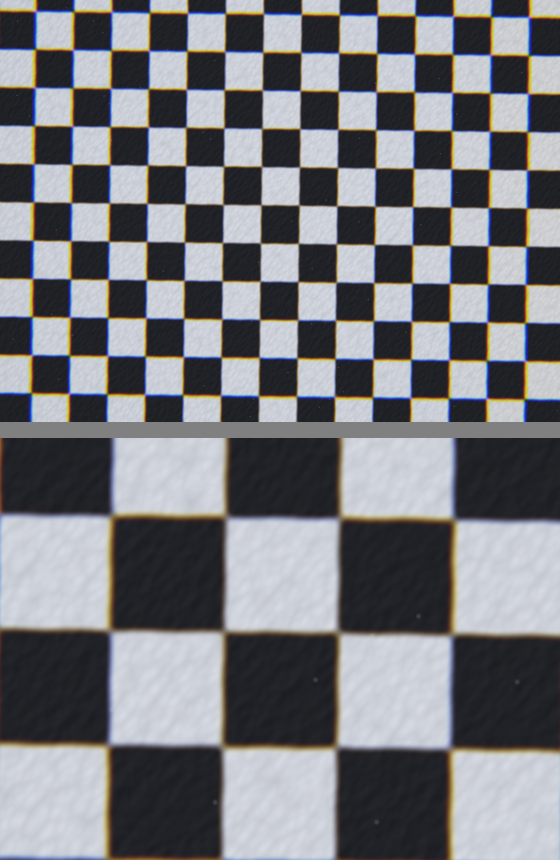
Top: the whole. Bottom: its middle third, enlarged.
A Shadertoy shader for this pattern:

```glsl
// A printed checkerboard, slightly rotated, seen through a lens that splits colours.
// Each colour channel samples the board at its own magnification, giving blue and
// orange fringes that widen outward; cellular noise adds paper fibre and ink flecks.

vec2 hash2(vec2 p) {
    return fract(sin(vec2(dot(p, vec2(127.1, 311.7)), dot(p, vec2(269.5, 183.3)))) * 43758.55);
}

mat2 rotation(float a) {
    return mat2(cos(a), sin(a), -sin(a), cos(a));
}

// Cellular noise: x = distance to the nearest seed, y = random id of that seed
vec2 cellular(vec2 p) {
    vec2 base = floor(p), nearest = vec2(9.0, 0.0);
    for (int j = -1; j <= 1; j++)
    for (int i = -1; i <= 1; i++) {
        vec2 cell = base + vec2(i, j);
        vec2 seed = hash2(cell);
        float d = length(cell + seed - p);
        if (d < nearest.x) nearest = vec2(d, fract(seed.x * 7.3 + seed.y * 13.7));
    }
    return nearest;
}

// Softened checkerboard: 1 on white squares, 0 on black
float checker(vec2 uv) {
    vec2 p = rotation(0.0122) * uv / vec2(0.0901, 0.0907) + vec2(0.49, -0.143);
    // Slightly uneven ink edge
    p += 0.004 * sin(p.yx * 11.0 + 2.0 * sin(p * 3.3));
    // Signed distance to the grid lines, alternating from square to square
    vec2 side = abs(mod(p - 0.5, 2.0) - 1.0) - 0.5;
    float blur = max(0.068, 11.0 / iResolution.y);
    vec2 s = clamp(side / blur, -1.0, 1.0);
    s *= 1.5 - 0.5 * s * s;
    return 0.5 + 0.5 * s.x * s.y;
}

// Layered fibre height, stretched along a slanted direction
float fibre(vec2 uv) {
    vec2 p = rotation(-0.9) * uv;
    return 0.6 * cellular(p * vec2(45.0, 90.0)).x
         + 0.4 * cellular(p * vec2(85.0, 140.0) + 17.0).x;
}

void mainImage(out vec4 fragColor, in vec2 fragCoord) {
    vec2 uv = (fragCoord - 0.5 * iResolution.xy) / iResolution.y;

    // Lateral colour split; ink spreads a little further in green and blue
    vec3 tone = vec3(checker(uv * 1.0065), checker(uv * 1.002), checker(uv * 0.992));
    tone = smoothstep(vec3(-0.06, 0.05, 0.17), vec3(1.0), tone);

    // Fibre lit from the upper left
    float height = fibre(uv);
    float relief = height - fibre(uv + vec2(-0.003, 0.003));
    vec3 paper = vec3(0.792, 0.806, 0.838) + 0.1 * relief + 0.08 * (0.45 - height);
    paper += vec3(0.012, 0.004, -0.02) * smoothstep(0.3, 0.7, uv.x);

    // Ink with faint sheen and sparse bright flecks
    vec2 fleck = cellular(uv * 55.0 + 31.0);
    float speck = step(0.97, fleck.y) * (1.0 - smoothstep(0.02, 0.17, fleck.x));
    vec3 ink = vec3(0.115, 0.13, 0.147) + 0.04 * relief + 0.12 * speck;

    vec3 color = mix(ink, paper, tone);
    color *= 1.015 - 0.05 * dot(uv, uv);
    fragColor = vec4(color, 1.0);
}
```
